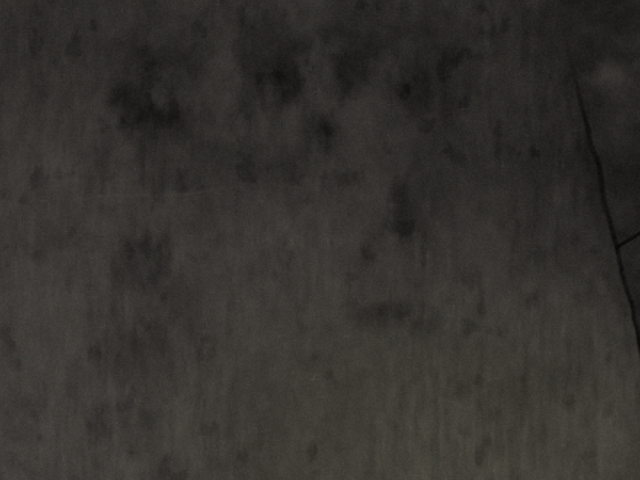
Give the GLSL for this texture, as a WebGL 1 fragment shader.

```glsl
precision highp float;
// A dim, stained concrete wall with vertical streaks, meeting rough stone at the right.
uniform vec2 u_resolution;

#define STAIN_DEPTH 0.100
#define STREAK_DEPTH 0.046
#define MOTTLE_DEPTH 0.060
#define ROUGH_DEPTH 0.050
#define GRAIN_DEPTH 0.042
#define CORNER_X 1.398
#define CORNER_SLOPE 0.239
#define WALL_TINT vec3(1.03, 0.985, 0.925)
#define MOSS_TINT vec3(1.02, 0.995, 0.86)

float hash(vec2 p) {
  vec3 q = fract(vec3(p.xyx) * 0.1031);
  q += dot(q, q.yzx + 33.33);
  return fract((q.x + q.y) * q.z);
}

float noise(vec2 p) {
  vec2 cell = floor(p);
  vec2 f = fract(p);
  f = f * f * (3.0 - 2.0 * f);
  float low = mix(hash(cell), hash(cell + vec2(1.0, 0.0)), f.x);
  float high = mix(hash(cell + vec2(0.0, 1.0)), hash(cell + 1.0), f.x);
  return mix(low, high, f.y);
}

float fbm(vec2 p) {
  float sum = 0.0;
  float weight = 0.5;
  for (int i = 0; i < 5; i++) {
    sum += weight * noise(p);
    p = mat2(1.6, 1.2, -1.2, 1.6) * p + 17.3;
    weight *= 0.5;
  }
  return sum / 0.97;
}

// Soft elliptical falloff, one at the centre.
float glow(vec2 p, vec2 center, vec2 radius) {
  vec2 d = (p - center) / radius;
  return exp(-dot(d, d));
}

// Distance to a line segment.
float segment(vec2 p, vec2 a, vec2 b) {
  vec2 ab = b - a;
  return length(p - a - ab * clamp(dot(p - a, ab) / dot(ab, ab), 0.0, 1.0));
}

// Broad light: brighter below, fading towards the top and the corner.
float lighting(vec2 p) {
  float light = mix(0.240, 0.180, smoothstep(0.0, 1.0, p.y));
  light += 0.022 * glow(p, vec2(0.95, 0.0), vec2(0.45, 0.22));
  light += 0.022 * glow(p, vec2(0.1, 0.55), vec2(0.4, 0.3));
  return light - 0.050 * smoothstep(0.85, 1.25, p.x) * smoothstep(0.1, 0.8, p.y);
}

// Damp patches, gathered in an upper band and a trail running down.
float stains(vec2 p) {
  vec2 warp = vec2(fbm(p * 9.0), fbm(p * 9.0 + 40.0)) - 0.5;
  vec2 q = p + 0.10 * warp;
  float region = 0.80 * glow(q, vec2(0.62, 0.82), vec2(0.36, 0.14));
  region += 0.80 * glow(q, vec2(0.29, 0.77), vec2(0.12, 0.035));
  region += 0.65 * glow(q, vec2(0.83, 0.55), vec2(0.09, 0.13));
  region += 0.80 * glow(q, vec2(0.82, 0.31), vec2(0.11, 0.035));
  region += 0.40 * glow(q, vec2(0.30, 0.42), vec2(0.13, 0.34));
  float blotch = fbm(p * vec2(15.0, 11.0) + 0.8 * warp + 5.0);
  return clamp(region, 0.0, 1.0) * smoothstep(0.30, 0.66, blotch);
}

// Narrow runs of dirt, strongest low on the wall.
float streaks(vec2 p) {
  vec2 q = p + 0.006 * (noise(p * 30.0) - 0.5);
  float runs = 0.55 * noise(q * vec2(75.0, 10.0)) + 0.45 * noise(q * vec2(150.0, 26.0) + 9.0);
  float patches = smoothstep(0.3, 0.7, fbm(p * vec2(9.0, 4.0) + 21.0));
  return (runs - 0.5) * (0.35 + patches) * mix(1.1, 0.5, p.y);
}

float wallTone(vec2 p) {
  float tone = lighting(p) - STAIN_DEPTH * stains(p) + STREAK_DEPTH * streaks(p);
  tone += MOTTLE_DEPTH * (fbm(p * vec2(8.0, 6.0) + 60.0) - 0.5);
  tone += ROUGH_DEPTH * (fbm(p * vec2(44.0, 32.0)) - 0.5);
  // Ragged dark spots and rare pale flecks.
  tone -= 0.035 * smoothstep(0.62, 0.80, fbm(p * vec2(26.0, 19.0) + 3.0));
  tone += 0.025 * smoothstep(0.91, 0.99, noise(p * 110.0 + 70.0));
  // A faint hairline across the plaster.
  float lineY = 0.585 + 0.07 * (p.x - 0.2) + 0.012 * (noise(vec2(p.x * 18.0, 2.0)) - 0.5);
  float lineSpan = smoothstep(0.13, 0.22, p.x) * (1.0 - smoothstep(0.43, 0.53, p.x));
  return tone + 0.012 * lineSpan * (1.0 - smoothstep(0.001, 0.005, abs(p.y - lineY)));
}

float stoneTone(vec2 p) {
  float ridge = fbm(mat2(0.8, 0.6, -0.6, 0.8) * p * vec2(9.0, 14.0));
  float tone = 0.125 + 0.09 * (ridge - 0.5) + 0.05 * (fbm(p * 45.0) - 0.5);
  tone += 0.08 * glow(p, vec2(1.25, 0.845), vec2(0.05, 0.022)) * smoothstep(0.3, 0.6, ridge);
  tone += 0.040 * glow(p, vec2(1.29, 0.73), vec2(0.05, 0.05));
  float joint = segment(p, vec2(1.285, 0.485), vec2(1.36, 0.53));
  return mix(0.05, tone, smoothstep(0.001, 0.006, joint));
}

void main() {
  vec2 p = gl_FragCoord.xy / u_resolution.y;
  p.x += (4.0 / 3.0 - u_resolution.x / u_resolution.y) * 0.5;

  // Signed distance to the corner, positive on the stone side.
  float corner = p.x - CORNER_X + CORNER_SLOPE * p.y + 0.012 * (fbm(vec2(p.y * 14.0, 1.0)) - 0.5);
  float cornerFade = 1.0 - smoothstep(0.70, 0.94, p.y);
  float side = mix(smoothstep(-0.06, 0.06, corner), smoothstep(-0.003, 0.003, corner), cornerFade);

  float tone = mix(wallTone(p), stoneTone(p), side);
  tone -= 0.025 * cornerFade * smoothstep(-0.040, -0.020, corner) * (1.0 - side);
  tone -= 0.06 * cornerFade * (1.0 - smoothstep(0.001, 0.009, abs(corner - 0.003)));

  // Fine grain with a trace of colour.
  vec2 g = p * 330.0;
  vec3 speckle = vec3(noise(g + 11.0), noise(g + 53.0), noise(g + 97.0)) - 0.5;
  vec3 grain = GRAIN_DEPTH * (0.35 * speckle + 0.75 * (noise(g) - 0.5));

  float moss = glow(p, vec2(0.95, 0.05), vec2(0.5, 0.3));
  vec3 color = max(tone, 0.03) * mix(WALL_TINT, MOSS_TINT, moss) + grain;
  gl_FragColor = vec4(clamp(color, 0.0, 1.0), 1.0);
}
```
